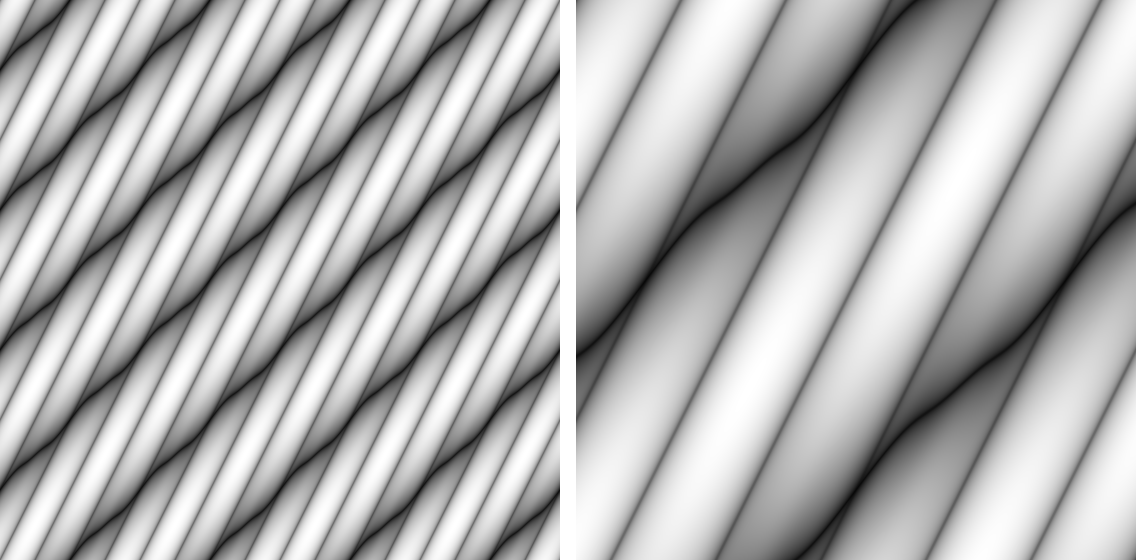
Left: the whole. Right: its middle third, enlarged.
Write a Shadertoy shader that draws this pattern.

```glsl
// Diagonal twisted ropes in greyscale, each wound from slanted round strands.

const float REPEATS = 4.0;                   // whole repeats across and down
const vec2 ROPE_AXIS = vec2(1.0, -1.0);      // whole numbers, so the ropes tile
const vec2 STRAND_AXIS = vec2(4.0, -2.0);    // whole numbers, so the strands tile
const float BULGE = 0.022;                   // sway of the crease between ropes
const float BULGE_SHARPNESS = 0.35;          // second harmonic of that sway
const float ROPE_FALLOFF = 0.5;              // 0.5 shades a rope as a half circle
const float STRAND_FALLOFF = 0.25;           // lower gives flatter strands
const float CREASE_FLOOR = 0.006;            // keeps rope creases off pure black
const float GROOVE_FLOOR = 0.03;             // depth of the grooves between strands
const int SAMPLES = 3;                       // antialiasing grid per side
const float TAU = 6.2831853;

// Rounded profile: 1 on the centre line, falling to the floor at each edge.
float roundProfile(float offset, float falloff, float lowest) {
    float t = 2.0 * offset;
    return pow(max(1.0 - t * t, lowest), falloff);
}

// Signed offset from the middle of a unit band centred on the whole numbers.
float bandOffset(float x) {
    return fract(x + 0.5) - 0.5;
}

float ropeShade(vec2 uv) {
    vec2 cell = uv * REPEATS;

    // Strands: straight slanted bands with grooves at whole phases
    float phase = dot(cell, STRAND_AXIS);
    float strand = roundProfile(fract(phase) - 0.5, STRAND_FALLOFF, GROOVE_FLOOR);

    // Ropes: diagonal bands whose creases sway with the strands
    float angle = TAU * phase;
    float sway = BULGE * (sin(angle) + BULGE_SHARPNESS * sin(2.0 * angle));
    float across = bandOffset(dot(cell, ROPE_AXIS) + sway);
    float rope = roundProfile(across, ROPE_FALLOFF, CREASE_FLOOR);

    return rope * strand;
}

void mainImage(out vec4 fragColor, in vec2 fragCoord) {
    // Average a small grid of samples inside the pixel
    float shade = 0.0;
    for (int j = 0; j < SAMPLES; j++) {
        for (int i = 0; i < SAMPLES; i++) {
            vec2 jitter = (vec2(i, j) + 0.5) / float(SAMPLES) - 0.5;
            shade += ropeShade((fragCoord + jitter) / iResolution.xy);
        }
    }
    shade /= float(SAMPLES * SAMPLES);
    fragColor = vec4(vec3(shade), 1.0);
}
```
